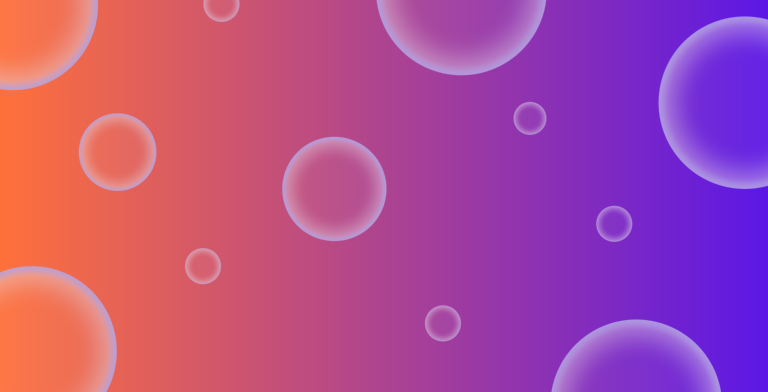
A Shadertoy shader for this background:

```glsl
// Horizontal blend from orange to violet
vec3 backdrop(float x) {
    return mix(vec3(1.0, 0.44, 0.23), vec3(0.36, 0.09, 0.90), clamp(x, 0.0, 1.0));
}

// Glassy disc: faint fill, soft inner glow and a cool rim
vec3 addBubble(vec3 color, vec2 p, vec3 bubble, float pixel) {
    float dist = length(p - bubble.xy);
    float t = dist / bubble.z;
    float glow = 0.06 + 0.42 * pow(smoothstep(0.45, 1.02, t), 1.5);
    vec3 glass = mix(color, vec3(0.90, 0.85, 0.91), glow);

    float rimStrength = mix(0.35, 0.72, smoothstep(0.04, 0.12, bubble.z));
    float rim = rimStrength * smoothstep(0.87, 1.0, t);
    glass = mix(glass, vec3(0.68, 0.62, 0.89), rim);

    float coverage = 1.0 - smoothstep(-pixel, pixel, dist - bubble.z);
    return mix(color, glass, coverage);
}

void mainImage(out vec4 fragColor, in vec2 fragCoord) {
    vec2 p = fragCoord / iResolution.y;
    float pixel = 0.8 / iResolution.y;
    vec3 color = backdrop(fragCoord.x / iResolution.x);

    // Centre and radius, in canvas heights
    vec3 bubbles[12] = vec3[12](
        vec3(0.033, 0.987, 0.217), vec3(0.565, 0.990, 0.046),
        vec3(1.177, 1.026, 0.218), vec3(1.900, 0.738, 0.220),
        vec3(1.352, 0.698, 0.042), vec3(0.300, 0.612, 0.099),
        vec3(0.853, 0.518, 0.133), vec3(1.567, 0.429, 0.046),
        vec3(0.518, 0.321, 0.046), vec3(0.081, 0.104, 0.217),
        vec3(1.130, 0.175, 0.046), vec3(1.623, -0.034, 0.219));

    for (int i = 0; i < 12; i++) {
        color = addBubble(color, p, bubbles[i], pixel);
    }
    fragColor = vec4(color, 1.0);
}
```
